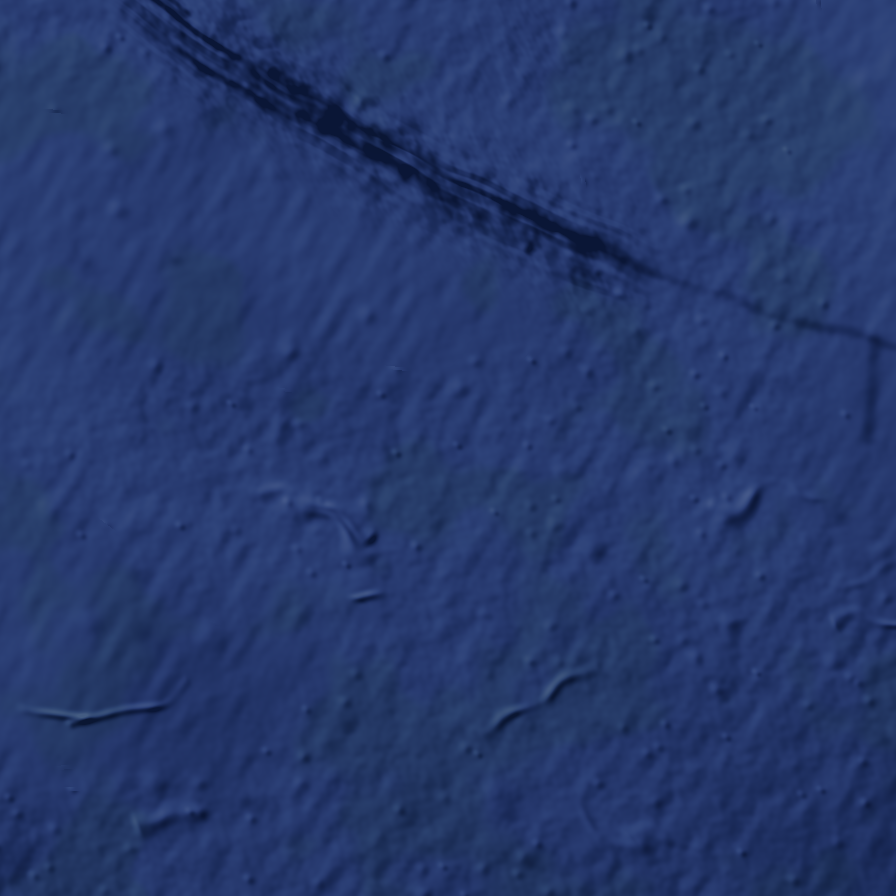
This texture is drawn by a three.js fragment shader. Its source:

```glsl
varying vec2 vUv;

const vec3 DEEP = vec3(0.04, 0.085, 0.21);
const vec3 SHADOW = vec3(0.105, 0.17, 0.355);
const vec3 BODY = vec3(0.148, 0.219, 0.428);
const vec3 PALE = vec3(0.178, 0.26, 0.475);
const vec3 GLINT = vec3(0.28, 0.36, 0.55);
const vec3 GREYED = vec3(0.95, 1.0, 0.925);
const vec2 TO_LIGHT = vec2(-0.8, 0.6);

float hash(vec2 p) {
  vec3 q = fract(p.xyx * 0.1031);
  q += dot(q, q.yzx + 33.33);
  return fract((q.x + q.y) * q.z);
}

float noise(vec2 p) {
  vec2 i = floor(p), f = fract(p);
  f = f * f * (3.0 - 2.0 * f);
  float low = mix(hash(i), hash(i + vec2(1.0, 0.0)), f.x);
  float high = mix(hash(i + vec2(0.0, 1.0)), hash(i + 1.0), f.x);
  return mix(low, high, f.y);
}

float fbm(vec2 p) {
  float sum = 0.0, amp = 0.5;
  for (int i = 0; i < 3; i++) {
    sum += amp * noise(p);
    p = mat2(1.6, 1.2, -1.2, 1.6) * p + 7.3;
    amp *= 0.5;
  }
  return sum;
}

float ramp(float a, float b, float x) { return clamp((x - a) / (b - a), 0.0, 1.0); }
float bell(float x, float width) { return exp(-x * x / (width * width)); }

float segmentDistance(vec2 p, vec2 a, vec2 b) {
  vec2 pa = p - a, ba = b - a;
  return length(pa - ba * clamp(dot(pa, ba) / dot(ba, ba), 0.0, 1.0));
}

// Coordinates along and across a direction in radians
vec2 turned(vec2 p, float angle) {
  vec2 dir = vec2(cos(angle), sin(angle));
  return vec2(dot(p, dir), dot(p, vec2(-dir.y, dir.x)));
}

// Signed distance to the long diagonal crack
float crackOffset(vec2 p) {
  float t = p.x - 0.17;
  float wobble = (noise(p * 22.0) - 0.5) * 0.008;
  return (p.y - (1.0 - 0.69 * t + 0.27 * t * t)) * 0.88 + wobble;
}

// Part of the crack where the paint is torn
float tornReach(float x) {
  return smoothstep(0.08, 0.2, x) * (1.0 - smoothstep(0.62, 0.78, x));
}

// Small scattered lumps, one at most per cell
float lumps(vec2 p, float cells, float share) {
  vec2 g = p * cells, id = floor(g);
  float sum = 0.0;
  for (int k = 0; k < 9; k++) {
    float n = float(k);
    vec2 c = id + vec2(mod(n, 3.0), floor(n / 3.0)) - 1.0;
    vec2 jitter = vec2(hash(c + 11.0), hash(c + 47.0));
    float size = mix(0.08, 0.17, hash(c + 83.0));
    sum += step(hash(c + 5.0), share) * bell(length(g - c - jitter), size);
  }
  return sum;
}

// Short broken folds spread over the lower wall
float folds(vec2 p) {
  vec2 warped = p + 0.05 * (vec2(noise(p * 22.0), noise(p * 22.0 + 31.0)) - 0.5);
  float sum = 0.0;
  for (int i = 0; i < 12; i++) {
    float n = float(i);
    vec2 start = vec2(fract(n * 0.618 + 0.08), 0.04 + 0.48 * fract(n * 0.755 + 0.3));
    float angle = mix(-0.6, 0.8, hash(vec2(n, 3.0)));
    vec2 span = vec2(cos(angle), sin(angle)) * mix(0.04, 0.2, hash(vec2(n, 9.0)));
    float d = segmentDistance(warped, start, start + span);
    sum += bell(d, 0.008) * mix(0.1, 0.3, hash(vec2(n, 21.0)));
  }
  return sum * 1.8 * smoothstep(0.2, 0.8, noise(p * 30.0));
}

float relief(vec2 p) {
  float rough = smoothstep(0.3, 0.7, noise(p * 4.0 + 2.0) + 0.25 * (p.x - 0.5));
  float h = 0.15 * noise(turned(p, 1.05) * vec2(30.0, 75.0));
  h += mix(0.16, 0.42, rough) * fbm(p * 36.0) + folds(p);
  h += 0.25 * lumps(p, 11.0, 0.3) + 0.16 * lumps(p + 3.7, 26.0, 0.3 * rough);
  float torn = bell(crackOffset(p), 0.07) * tornReach(p.x);
  torn += 0.6 * bell(length(p - vec2(0.58, 0.95)), 0.07);
  return h + torn * 0.75 * fbm(turned(p, -0.9) * vec2(35.0, 60.0));
}

// Darkness of grooves, frayed streaks and crumbs
float crackShade(vec2 p) {
  float d = crackOffset(p), reach = tornReach(p.x);
  float streak = noise(vec2(turned(p, -0.5).x * 12.0, d * 170.0));
  float fray = bell(d + 0.008, 0.036) * reach * smoothstep(0.25, 0.85, streak);
  float crumbs = bell(d, 0.055) * reach * smoothstep(0.5, 0.85, noise(p * 62.0));
  float groove = bell(d, 0.006) * mix(0.25, 0.4, reach) * (0.4 + noise(p * 30.0));
  float gap = 0.03 * (1.0 - smoothstep(0.2, 0.7, p.x));
  float twin = bell(d + gap, 0.006) * reach * 0.3;
  float branch = bell(segmentDistance(p, vec2(0.977, 0.62), vec2(0.97, 0.51)), 0.008);
  float pits = 0.2 * lumps(p + 8.3, 13.0, 0.1);
  return 0.42 * fray + 0.25 * crumbs + groove + twin + 0.25 * branch + pits;
}

vec3 paint(float tone) {
  vec3 c = mix(DEEP, SHADOW, ramp(0.05, 0.42, tone));
  c = mix(mix(c, BODY, ramp(0.42, 0.6, tone)), PALE, ramp(0.6, 0.77, tone));
  return mix(c, GLINT, ramp(0.77, 1.3, tone));
}

void main() {
  vec2 p = vUv, toLight = TO_LIGHT * 0.0035;
  float slope = relief(p - toLight) - relief(p + toLight);
  float broad = 0.28 * (fbm(p * 5.0) - 0.44) + 0.16 * (p.y - 0.5);
  broad -= 0.07 * p.x * (1.0 - p.y);
  float tone = 0.64 + broad + 1.6 * slope - crackShade(p);
  float grey = smoothstep(0.46, 0.58, fbm(p * 9.0 + 4.0));
  gl_FragColor = vec4(paint(tone) * mix(vec3(1.0), GREYED, grey), 1.0);
}
```
